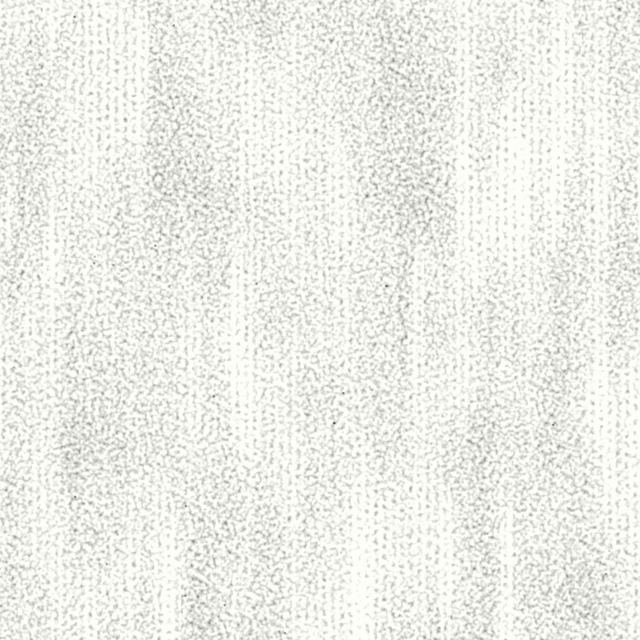
Give the GLSL for this texture, as a Shadertoy shader.

```glsl
// Pale knitted cloth: a fine wormy grey grain on off-white paper, falling
// into upright rows of small stitches wherever the cloth is lighter.
// Gradient noise makes the grain; column-snapped noise makes the streaks.

#define PAPER vec3(0.996, 0.996, 0.978)
#define INK vec3(1.0, 1.0, 1.03)
#define COLUMNS 74.0
#define ROWS 66.0
#define GRAIN_SCALE 142.0
#define GRAIN_GAIN 4.3
#define BASE_INK 0.041
#define CONTRAST 0.085
#define TOE 0.0005
#define STREAKS 0.78
#define FLECK_GRID 64.0
#define FLECK_SHARE 0.006

const float TAU = 6.2831853;

// Integer hash of a lattice cell, from 0 to 1
float hash(vec2 cell) {
    uvec2 q = uvec2(ivec2(cell)) * uvec2(1597334677u, 3812015801u);
    uint n = (q.x ^ q.y) * 1597334677u;
    n = (n ^ (n >> 15u)) * 2246822519u;
    n ^= n >> 13u;
    return float(n >> 8u) / 16777216.0;
}

float cornerSlope(vec2 cell, vec2 offset) {
    float angle = TAU * hash(cell);
    return dot(vec2(cos(angle), sin(angle)), offset);
}

// Gradient noise, about -0.7 to 0.7
float noise(vec2 p) {
    vec2 i = floor(p), f = p - i;
    vec2 u = f * f * f * (f * (f * 6.0 - 15.0) + 10.0);
    vec2 e = vec2(1.0, 0.0);
    float low = mix(cornerSlope(i, f), cornerSlope(i + e, f - e), u.x);
    float high = mix(cornerSlope(i + e.yx, f - e.yx),
                     cornerSlope(i + 1.0, f - 1.0), u.x);
    return mix(low, high, u.y);
}

// Short worms without a fixed direction, roughened by a finer octave
float wormGrain(vec2 uv) {
    vec2 p = mat2(0.87, 0.5, -0.5, 0.87) * uv * GRAIN_SCALE;
    return GRAIN_GAIN * (0.9 * noise(p + 300.0) + 0.5 * noise(p.yx * 1.5 + 711.0));
}

// Upright rows of stitches, each row with its own phase
float stitches(vec2 uv) {
    float column = floor(uv.x * COLUMNS);
    float across = cos(TAU * (uv.x * COLUMNS - 0.5));
    float wander = noise(vec2(column * 0.7, uv.y * 17.0) + 40.0);
    float along = cos(TAU * (uv.y * ROWS + hash(vec2(column, 91.0)) + 1.1 * wander));
    return 0.75 * across + 0.85 * along * (0.5 + 0.5 * across);
}

// Broad patches plus vertical streaks, stepping softly between columns
float inkDensity(vec2 uv) {
    float s = uv.x * COLUMNS + 0.5;
    float x = (floor(s) + smoothstep(0.15, 0.85, fract(s))) / COLUMNS;
    float patches = noise(uv * vec2(3.7, 3.1) + 17.3);
    float clouds = noise(uv * vec2(13.0, 10.0) + 81.6);
    float bands = noise(vec2(x * 12.0, uv.y * 2.4) + 53.6);
    float threads = noise(vec2(x * 33.0, uv.y * 3.1) + 128.4);
    float bare = smoothstep(0.22, 0.4, noise(vec2(x * 21.0, uv.y * 2.6) + 207.7));
    return STREAKS * (0.1 + 1.2 * patches + 0.6 * clouds + 1.25 * bands + threads - bare);
}

// Rare small dark specks
float flecks(vec2 uv) {
    vec2 p = uv * FLECK_GRID, cell = floor(p);
    vec2 centre = 0.3 + 0.4 * vec2(hash(cell + 500.0), hash(cell + 900.0));
    float spot = 1.0 - smoothstep(0.03, 0.2, length(p - cell - centre));
    float strength = mix(0.1, 0.5, hash(cell + 1300.0));
    return spot * strength * step(hash(cell + 1700.0), FLECK_SHARE);
}

void mainImage(out vec4 fragColor, in vec2 fragCoord) {
    vec2 uv = fragCoord / iResolution.y;

    // Light cloth shows ordered stitches, dense cloth shows loose worms
    float density = inkDensity(uv);
    float order = 1.0 - smoothstep(-0.45, 0.3, density);
    float worms = wormGrain(uv);
    float grain = mix(worms, 0.75 * worms + stitches(uv), order);

    // Ink rises from a soft toe, with a steeper tail in the darkest knots
    float level = grain + density;
    float tone = BASE_INK + CONTRAST * level;
    float ink = 0.5 * (tone + sqrt(tone * tone + TOE));
    ink += 0.06 * max(0.0, level - 2.1) + flecks(uv);

    fragColor = vec4(clamp(PAPER - ink * INK, 0.0, 1.0), 1.0);
}
```
